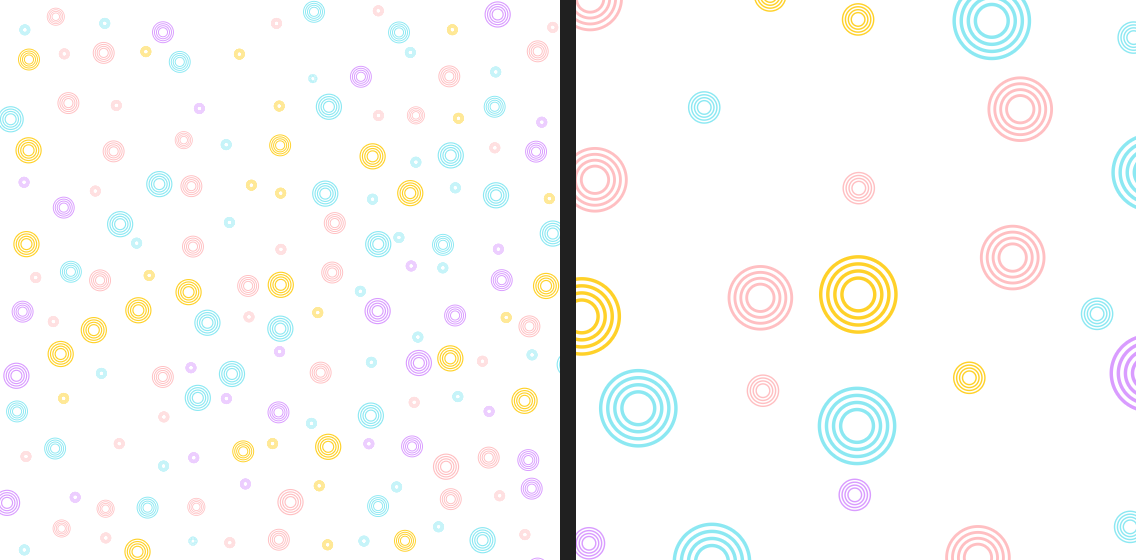
Left: the whole. Right: its middle third, enlarged.
Reproduce this pattern procedurally as a three.js fragment shader.

```glsl
varying vec2 vUv;

vec3 hash3(vec2 cell, float seed) {
  vec3 p = fract(vec3(cell.xyx + seed) * vec3(0.1031, 0.1030, 0.0973));
  p += dot(p, p.yxz + 33.33);
  return fract((p.xxy + p.yxx) * p.zyx);
}

// Share of a pixel-wide footprint covered by four concentric lines
float ringCoverage(float dist, float radius, float pixel) {
  float coverage = 0.0;
  for (int i = 0; i < 4; i++) {
    float line = radius * (0.957 - 0.18 * float(i));
    float halfWidth = radius * 0.044;
    float inner = max(dist - 0.5 * pixel, line - halfWidth);
    float outer = min(dist + 0.5 * pixel, line + halfWidth);
    coverage += max(outer - inner, 0.0) / pixel;
  }
  return min(coverage, 1.0);
}

vec3 ringColor(float pick) {
  if (pick < 0.26) return vec3(1.0, 0.82, 0.16);
  if (pick < 0.56) return vec3(0.55, 0.91, 0.95);
  if (pick < 0.80) return vec3(1.0, 0.75, 0.76);
  return vec3(0.85, 0.61, 1.0);
}

// Yellow and cyan circles tend to be larger than pink and purple ones
float ringRadius(bool isSmall, float pick, float size) {
  if (isSmall) return size < 0.06 ? 0.0080 : 0.0097;
  float bigShare = pick < 0.26 ? 0.75 : (pick < 0.56 ? 0.5 : 0.13);
  if (size < bigShare) return 0.0234;
  return pick > 0.56 && size > 0.9 ? 0.0160 : 0.0195;
}

void main() {
  const float CELLS = 13.0;
  float pixel = max(fwidth(vUv.x), 0.0001);
  vec2 home = floor(vUv * CELLS);
  vec3 color = vec3(1.0);

  // Jittered cells, mostly alternating between large and small circles
  for (int y = -1; y <= 1; y++) {
    for (int x = -1; x <= 1; x++) {
      vec2 cell = home + vec2(float(x), float(y));
      vec3 place = hash3(cell, 17.0);
      vec3 kind = hash3(cell, 71.0);
      if (place.z < 0.07) continue;

      vec2 center = (cell + 0.5 + (place.xy - 0.5) * 0.68) / CELLS;
      bool isSmall = (mod(cell.x + cell.y, 2.0) < 0.5) != (kind.z < 0.14);
      float radius = ringRadius(isSmall, kind.x, kind.y);
      float coverage = ringCoverage(distance(vUv, center), radius, pixel);
      color = mix(color, ringColor(kind.x), coverage);
    }
  }
  gl_FragColor = vec4(color, 1.0);
}
```
